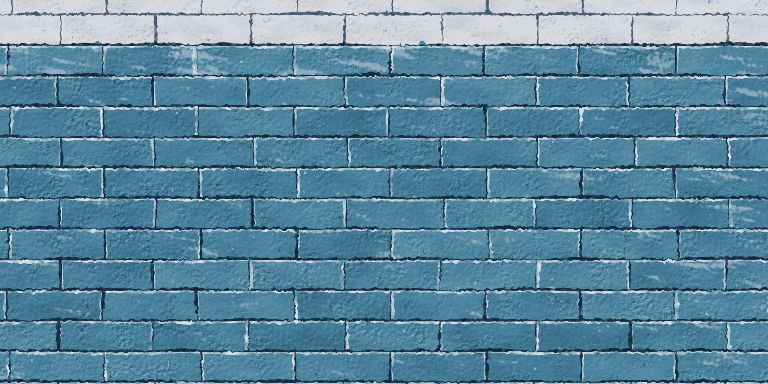
Reproduce this texture procedurally as a Shadertoy shader.

```glsl
const float ROW_HEIGHT = 0.0797;     // lengths are in canvas heights
const float BRICK_LENGTH = 0.2482;
const float FIRST_JOINT = 0.005;
const float EVEN_SHIFT = 0.024;
const float ODD_SHIFT = 0.132;
const float ROW_JITTER = 0.012;
const float JOINT_JITTER = 0.012;
const float SHADOW_WIDTH = 0.0066;
const float LIP_WIDTH = 0.0056;
const float RAGGEDNESS = 0.0052;
const float PALE_ROW = 11.0;         // rows from here up are painted pale
const float GRAIN_SCALE = 88.0;
const float GRAIN_DEPTH = 1.15;
const vec2 TO_LIGHT = vec2(-0.0022, 0.0036);

const vec3 BLUE = vec3(0.265, 0.485, 0.595);
const vec3 LIGHT_BLUE = vec3(0.39, 0.59, 0.68);
const vec3 DEEP_BLUE = vec3(0.19, 0.37, 0.47);
const vec3 WORN_BLUE = vec3(0.60, 0.71, 0.77);
const vec3 PALE = vec3(0.85, 0.855, 0.875);
const vec3 PALE_SHADE = vec3(0.68, 0.71, 0.76);
const vec3 NAVY = vec3(0.075, 0.16, 0.25);
const vec3 SLATE = vec3(0.27, 0.34, 0.43);
const vec3 LIP = vec3(0.83, 0.87, 0.90);

float hash(vec2 c) {
    vec3 h = fract(vec3(c.xyx) * 0.1031);
    h += dot(h, h.yzx + 33.33);
    return fract((h.x + h.y) * h.z);
}

float cornerSlope(vec2 cell, vec2 offset) {
    float angle = 6.28318 * hash(cell);
    return dot(vec2(cos(angle), sin(angle)), offset);
}

// Gradient noise, roughly -0.7 to 0.7
float noise(vec2 p) {
    vec2 i = floor(p), f = fract(p);
    vec2 u = f * f * f * (f * (f * 6.0 - 15.0) + 10.0);
    vec2 e = vec2(1.0, 0.0);
    float low = mix(cornerSlope(i, f), cornerSlope(i + e, f - e), u.x);
    float high = mix(cornerSlope(i + e.yx, f - e.yx), cornerSlope(i + 1.0, f - 1.0), u.x);
    return mix(low, high, u.y);
}

float fbm(vec2 p) {
    float sum = 0.0, gain = 1.0;
    for (int i = 0; i < 3; i++) {
        sum += gain * noise(p);
        p = mat2(1.6, 1.2, -1.2, 1.6) * p + 17.3;
        gain *= 0.6;
    }
    return sum;
}

float band(float x, float low, float high, float soft) {
    return smoothstep(low - soft, low + soft, x) * (1.0 - smoothstep(high - soft, high + soft, x));
}

void mainImage(out vec4 fragColor, in vec2 fragCoord) {
    vec2 p = fragCoord / iResolution.y;
    float soft = max(0.5 / iResolution.y, 0.0008);

    // Ragged, slightly wavy courses
    vec2 q = p + 0.0024 * vec2(noise(p * 9.0), noise(p * 7.0 + 31.0));
    q += RAGGEDNESS * vec2(fbm(p * 75.0 + 5.0), fbm(p * 75.0 + 47.0)) * (0.7 + noise(p * 14.0));

    // Signed distances to the nearest bed joint and head joint
    float course = (q.y - FIRST_JOINT) / ROW_HEIGHT;
    float row = floor(course);
    float bed = (course - floor(course + 0.5)) * ROW_HEIGHT;
    float shift = EVEN_SHIFT + ODD_SHIFT * mod(row, 2.0) + ROW_JITTER * (hash(vec2(row, 3.0)) - 0.5);
    float joint = floor((q.x - shift) / BRICK_LENGTH + 0.5);
    float jointSeed = hash(vec2(joint, row) + 61.0);
    float head = q.x - shift - joint * BRICK_LENGTH - JOINT_JITTER * (jointSeed - 0.5);
    vec2 brick = vec2(joint - step(head, 0.0), row);
    float brickSeed = hash(brick + 12.0);

    // Relief: smooth faces broken by rough bricks and gritty spots
    float grit = smoothstep(-0.15, 0.45, noise(p * 17.0 + 3.0));
    float roughness = mix(0.5, 1.1, hash(brick + 83.0)) * mix(0.65, 1.6, grit);
    float relief = fbm(p * GRAIN_SCALE) - fbm((p + TO_LIGHT) * GRAIN_SCALE);
    relief *= GRAIN_DEPTH * roughness;

    // Blue paint with blotches and rubbed patches
    float tone = 0.17 + 0.55 * (brickSeed - 0.5) + 0.55 * fbm(p * vec2(8.0, 14.0)) + relief;
    vec3 blue = mix(BLUE, DEEP_BLUE, clamp(-tone, 0.0, 1.5));
    blue = mix(blue, LIGHT_BLUE, clamp(tone, 0.0, 1.5));
    float smear = band(row, PALE_ROW - 1.5, PALE_ROW - 0.5, 0.1);
    vec2 streak = vec2(p.x * 6.0 + p.y * 4.0, p.y * 26.0 + p.x * 3.0);
    float rubbed = fbm(streak + 9.0) + 0.4 * noise(p * 95.0) + 0.3 * smear;
    rubbed += 0.14 * smoothstep(1.4, 2.0, p.x);
    blue = mix(blue, WORN_BLUE, 0.85 * smoothstep(0.42, 0.85, rubbed));

    // Pale paint, with blue spilling over its lower edge
    float paleTone = 0.1 + 0.6 * fbm(p * vec2(8.0, 20.0) + 21.0) + 0.9 * max(-relief, 0.0);
    vec3 pale = mix(PALE, PALE_SHADE, clamp(paleTone * 0.7, 0.0, 1.0));
    float paleEdge = FIRST_JOINT + PALE_ROW * ROW_HEIGHT;
    float spill = 0.022 * smoothstep(0.25, 0.5, noise(vec2(p.x * 6.0, 4.0)) + 0.15 * noise(p * 40.0));
    float isPale = smoothstep(-soft, soft, q.y - paleEdge - spill);
    vec3 color = mix(blue, pale, isPale);

    // Dark pits and bright chips
    float pit = smoothstep(0.36, 0.52, noise(p * 82.0 + 70.0)) * grit;
    float chip = smoothstep(0.40, 0.55, noise(p * 90.0 + 33.0)) * smoothstep(0.0, 0.4, noise(p * 10.0 + 55.0));
    color = mix(color, mix(NAVY, SLATE, isPale), 0.5 * pit);
    color = mix(color, LIP, 0.55 * chip);

    // Broken lit lips and recessed shadows along the joints
    float wear = noise(p * vec2(9.0, 13.0) + 90.0);
    float fine = noise(p * 60.0 + 14.0);
    float shadowWidth = SHADOW_WIDTH * clamp(0.85 + 1.1 * wear + 0.5 * fine, 0.25, 1.6);
    float lipWidth = LIP_WIDTH * clamp(0.95 - 0.9 * wear + 0.6 * fine, 0.2, 1.6);
    float side = jointSeed < 0.3 ? -head : head;
    float headBalance = 0.5 + hash(vec2(joint, row) + 7.0);
    float lipStrength = clamp(0.7 + 0.9 * noise(p * 24.0 + 14.0) + 0.5 * fine, 0.0, 1.0);
    float lip = max(band(bed, -lipWidth - 0.0012, -0.0012, soft),
                    band(side, 0.0, lipWidth * headBalance, soft));
    color = mix(color, LIP, lip * lipStrength);
    float bedShadow = band(bed, -0.0012, shadowWidth - 0.0012, soft);
    float headShadow = band(side, -shadowWidth * (1.9 - headBalance) * 0.85, 0.0, soft);
    float shadow = max(bedShadow, headShadow);
    vec3 shadowColor = mix(NAVY, SLATE, isPale * smoothstep(0.006, 0.012, q.y - paleEdge));
    color = mix(color, shadowColor, shadow * clamp(0.9 + 0.5 * fine, 0.0, 1.0));

    fragColor = vec4(clamp(color, 0.0, 1.0), 1.0);
}
```
